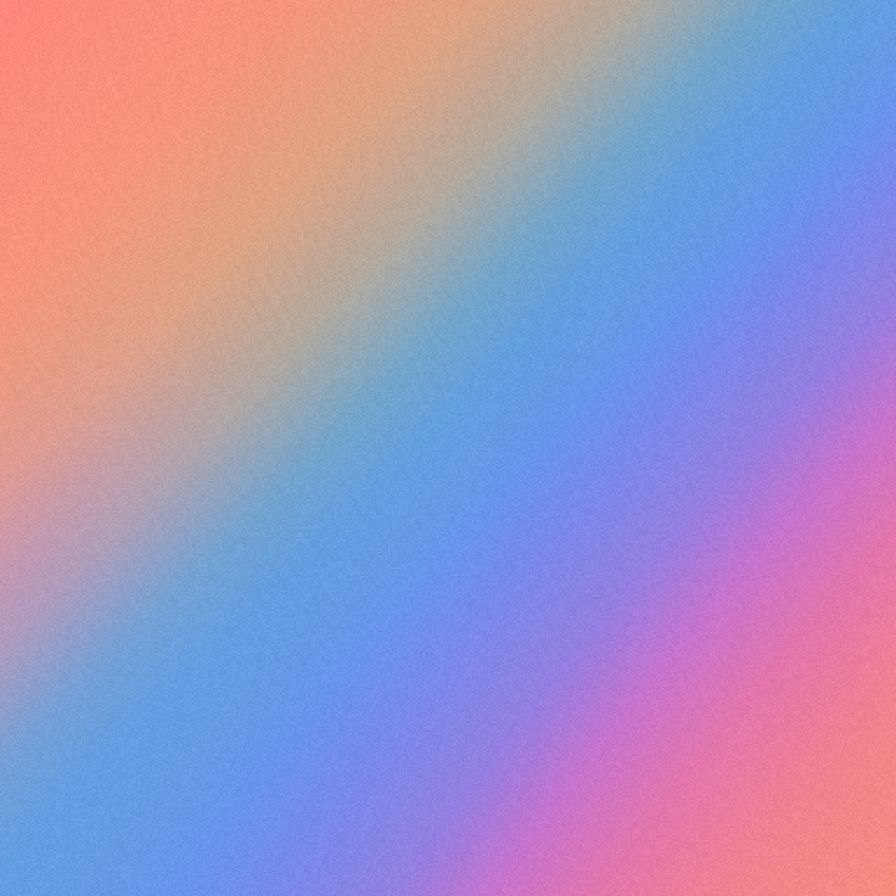
Reproduce this background procedurally as a WebGL 1 fragment shader.

```glsl
precision highp float;
// Soft diagonal gradient: coral and orange at the upper left, a wide blue
// band, then violet and pink fading back to coral at the lower right.
// A gently bent diagonal coordinate drives a colour ramp, with fine grain on top.

#define GRAIN_CELLS 512.0
#define GRAIN_AMOUNT 0.045
#define BAND_SLANT 0.05
#define BAND_BEND 0.04
#define LILAC_CENTER 0.335
#define LILAC_WIDTH 0.10

uniform vec2 u_resolution;

float hash(vec2 p) {
  return fract(sin(dot(p, vec2(12.9898, 78.233))) * 43758.5453);
}

// Linear blend weight between two positions on the ramp
float ramp(float from, float to, float t) {
  return clamp((t - from) / (to - from), 0.0, 1.0);
}

vec3 diagonalRamp(float t) {
  vec3 coral = vec3(0.995, 0.530, 0.490);
  vec3 orange = vec3(0.960, 0.588, 0.478);
  vec3 tan_ = vec3(0.870, 0.639, 0.518);
  vec3 sage = vec3(0.686, 0.663, 0.628);
  vec3 teal = vec3(0.451, 0.648, 0.796);
  vec3 sky = vec3(0.392, 0.624, 0.871);
  vec3 azure = vec3(0.404, 0.588, 0.922);
  vec3 periwinkle = vec3(0.463, 0.541, 0.922);
  vec3 violet = vec3(0.580, 0.497, 0.882);
  vec3 orchid = vec3(0.784, 0.451, 0.800);
  vec3 pink = vec3(0.886, 0.463, 0.675);
  vec3 rose = vec3(0.945, 0.510, 0.557);
  vec3 salmon = vec3(0.973, 0.549, 0.490);

  vec3 color = mix(coral, orange, ramp(0.0, 0.17, t));
  color = mix(color, tan_, ramp(0.17, 0.27, t));
  color = mix(color, sage, ramp(0.27, 0.36, t));
  color = mix(color, teal, ramp(0.36, 0.43, t));
  color = mix(color, sky, ramp(0.43, 0.48, t));
  color = mix(color, azure, ramp(0.48, 0.55, t));
  color = mix(color, periwinkle, ramp(0.55, 0.60, t));
  color = mix(color, violet, ramp(0.60, 0.68, t));
  color = mix(color, orchid, ramp(0.68, 0.745, t));
  color = mix(color, pink, ramp(0.745, 0.81, t));
  color = mix(color, rose, ramp(0.81, 0.90, t));
  return mix(color, salmon, ramp(0.90, 1.0, t));
}

void main() {
  vec2 uv = gl_FragCoord.xy / u_resolution;

  // Position across the bands, and along them
  float across = 0.5 * (uv.x + 1.0 - uv.y);
  float along = uv.x + uv.y - 1.0;

  // Slant and bend the violet and pink side
  float bend = along * (BAND_SLANT - BAND_BEND * along);
  float t = across + bend * smoothstep(0.45, 0.70, across);
  vec3 color = diagonalRamp(t);

  // Lilac tint where the warm side meets blue at the left
  float offset = (across - LILAC_CENTER) / LILAC_WIDTH;
  float lilac = exp(-offset * offset) * smoothstep(0.0, 0.7, -along);
  color += lilac * vec3(0.0, -0.055, 0.12);

  // Fine monochrome grain
  float grain = hash(floor(uv * GRAIN_CELLS)) - 0.5;
  color += GRAIN_AMOUNT * grain;

  gl_FragColor = vec4(clamp(color, 0.0, 1.0), 1.0);
}
```
